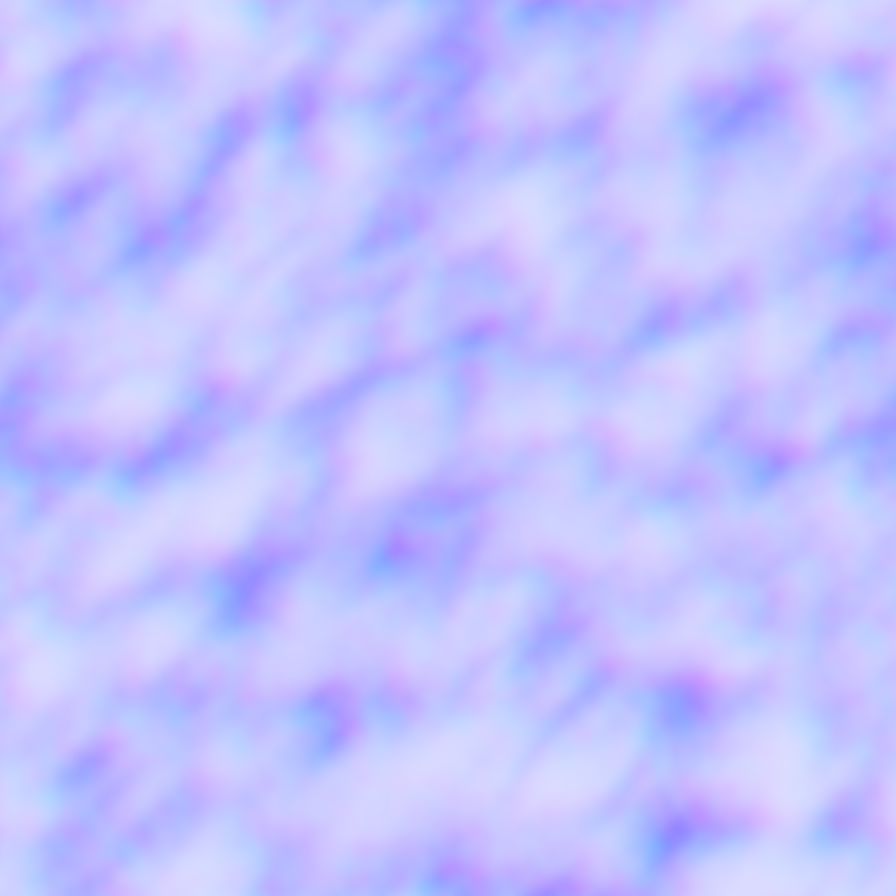
This texture map is drawn by a Shadertoy shader. Its source:

```glsl
// Soft lavender clouds of pale bumps parted by blue creases, tinted pink and cyan.
// Octaves of wrapping gradient noise, drawn out along the rising diagonal, give a
// height; red and green read it at opposite offsets. Whole periods make it tile.

const float TAU = 6.2831853;
const vec2 RISING = vec2(0.7071, 0.7071);
const vec2 FALLING = vec2(0.7071, -0.7071);
const vec2 TINT_SHIFT = vec2(0.0095, 0.0085);
const float BASE_TONE = 0.790;

// Integer hash of a wrapped lattice point, from 0 to 1
float hash(uvec2 id, uint seed) {
    uint h = id.x * 1597334677u ^ id.y * 3812015801u ^ seed * 2798796415u;
    h = (h ^ (h >> 16)) * 2246822519u;
    h = (h ^ (h >> 13)) * 3266489917u;
    h ^= h >> 16;
    return float(h & 65535u) / 65536.0;
}

// Slope contribution of one lattice corner, steeper across the rising diagonal
float corner(ivec2 cell, vec2 offset, int period, uint seed) {
    uvec2 id = uvec2(cell + period) % uint(period);
    float angle = TAU * hash(id, seed);
    vec2 slope = 1.2 * cos(angle) * FALLING + 0.75 * sin(angle) * RISING;
    return dot(slope, offset);
}

// Gradient noise that wraps over the unit canvas; the edges run through cell centres
float tiledNoise(vec2 p, int period, uint seed) {
    vec2 q = p * float(period) + 0.5;
    ivec2 cell = ivec2(floor(q));
    vec2 f = fract(q);
    vec2 w = f * f * f * (f * (f * 6.0 - 15.0) + 10.0);
    float low = mix(corner(cell, f, period, seed),
                    corner(cell + ivec2(1, 0), f - vec2(1, 0), period, seed), w.x);
    float high = mix(corner(cell + ivec2(0, 1), f - vec2(0, 1), period, seed),
                     corner(cell + ivec2(1, 1), f - vec2(1, 1), period, seed), w.x);
    return mix(low, high, w.y);
}

// Brightness of the bumps at a point of the unit canvas
float cloudTone(vec2 p) {
    // Broad bumps with finer relief
    float height = tiledNoise(p, 8, 1u)
                 + 0.55 * tiledNoise(p, 14, 2u)
                 + 0.33 * tiledNoise(p, 27, 3u)
                 + 0.10 * tiledNoise(p, 48, 4u);

    // Soft dark creases follow the zero line of another noise
    float line = tiledNoise(p, 7, 5u) / 0.18;
    float crease = exp(-line * line);

    return BASE_TONE + 0.19 * height - 0.12 * height * height - 0.048 * crease;
}

void mainImage(out vec4 fragColor, in vec2 fragCoord) {
    vec2 uv = fragCoord / iResolution.xy;

    // Pink gathers at the lower left of each bump, cyan at the upper right
    float red = cloudTone(uv + TINT_SHIFT);
    float green = cloudTone(uv - TINT_SHIFT);
    fragColor = vec4(clamp(vec2(red, green), 0.0, 1.0), 1.0, 1.0);
}
```
